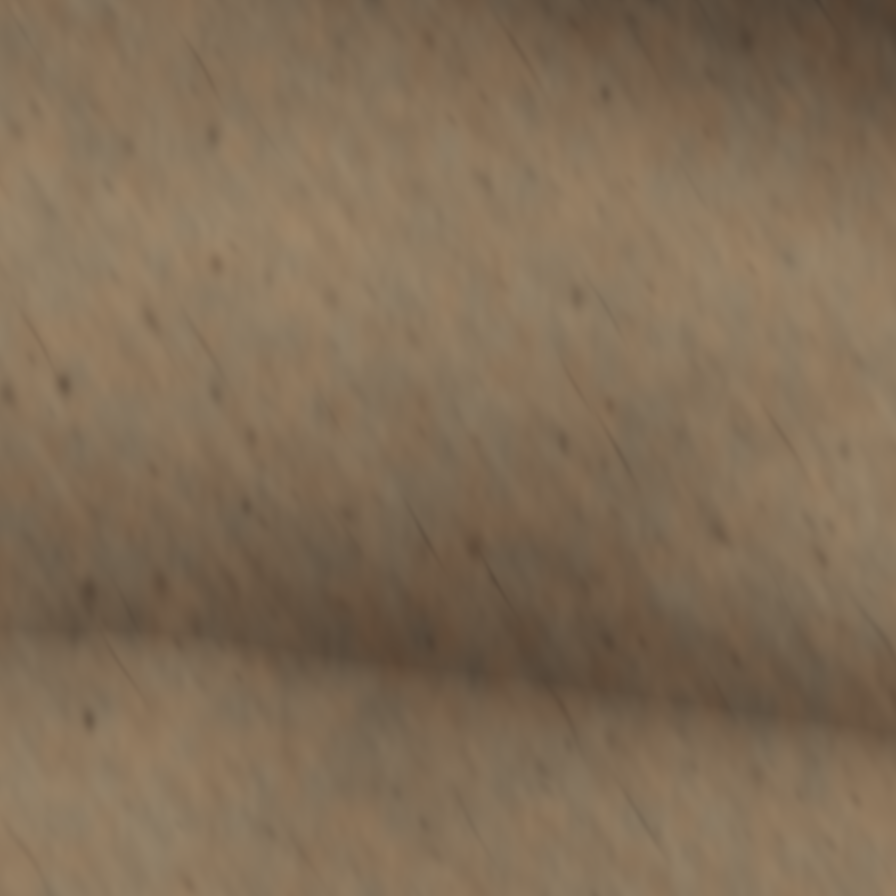
Give the GLSL for this texture, as a three.js fragment shader.

```glsl
varying vec2 vUv;

const vec3 SHADOW_BROWN = vec3(0.39, 0.32, 0.25);
const vec3 LIGHT_TAN = vec3(0.57, 0.49, 0.39);
const vec3 WARM_SHIFT = vec3(0.014, -0.002, -0.010);
const float GRAIN_ANGLE = 0.54;

float hash(vec2 p) {
  vec3 q = fract(p.xyx * 0.1031);
  q += dot(q, q.yzx + 33.33);
  return fract((q.x + q.y) * q.z);
}

float noise(vec2 p) {
  vec2 i = floor(p);
  vec2 f = fract(p);
  f = f * f * (3.0 - 2.0 * f);
  float low = mix(hash(i), hash(i + vec2(1.0, 0.0)), f.x);
  float high = mix(hash(i + vec2(0.0, 1.0)), hash(i + vec2(1.0)), f.x);
  return mix(low, high, f.y);
}

float signedNoise(vec2 p) {
  return noise(p) * 2.0 - 1.0;
}

float bell(float x, float width) {
  return exp(-x * x / (width * width));
}

float blob(vec2 p, vec2 center, vec2 radius) {
  vec2 d = (p - center) / radius;
  return exp(-dot(d, d));
}

vec2 rotate(vec2 p, float angle) {
  float c = cos(angle);
  float s = sin(angle);
  return vec2(c * p.x + s * p.y, c * p.y - s * p.x);
}

// Soft ellipses, at most one per cell, of random place and strength
float scatter(vec2 p, float cells, vec2 radius, float chance, float seed) {
  vec2 cell = floor(p * cells);
  float mark = 0.0;
  for (int y = -1; y <= 1; y++) {
    for (int x = -1; x <= 1; x++) {
      vec2 id = cell + vec2(float(x), float(y));
      vec2 key = id + seed;
      vec2 center = (id + vec2(hash(key + 17.3), hash(key + 41.7))) / cells;
      float strength = mix(0.25, 1.0, pow(hash(key + 73.1), 2.0));
      float size = mix(0.75, 1.2, hash(key + 97.9));
      float present = step(hash(key), chance);
      mark = max(mark, present * strength * blob(p, center, radius * size));
    }
  }
  return mark;
}

// Broad light and shade of the folds
float foldTone(vec2 p) {
  float crease = 0.31 - 0.07 * p.x - 0.06 * p.x * p.x;
  float h = p.y - crease + 0.012 * signedNoise(p * 5.0);
  float above = bell(h, mix(0.20, 0.13, p.x));
  float below = exp(min(h, 0.0) / mix(0.05, 0.075, bell(p.x - 0.5, 0.25)));
  float depth = mix(0.72, 1.0, bell(p.x - 0.5, 0.35));
  float tone = 0.93 - depth * (h > 0.0 ? above : below);

  float corner = p.y - 1.08 + 0.4 * p.x;
  tone -= 1.05 * smoothstep(-0.04, 0.36, corner);
  tone -= 0.32 * smoothstep(0.78, 1.03, p.y);
  tone -= 0.36 * blob(p, vec2(0.66, 0.46), vec2(0.24, 0.17));
  tone -= 0.18 * blob(p, vec2(0.45, 0.08), vec2(0.18, 0.14));
  tone += 0.10 * bell(p.y - 0.73 + 0.07 * p.x, 0.10);
  tone += 0.10 * blob(p, vec2(0.97, 0.46), vec2(0.12, 0.10));
  return tone;
}

// Slanted mottling with a fine upright weave
float grain(vec2 p, vec2 slanted) {
  float mottle = 0.10 * signedNoise(slanted * vec2(48.0, 22.0));
  float streak = 0.06 * signedNoise(slanted * vec2(95.0, 30.0) + 19.0);
  float weave = 0.05 * signedNoise(p * vec2(110.0, 42.0) + 7.0);
  float cloud = 0.07 * signedNoise(p * 9.0 + 3.0);
  return mottle + streak + weave + cloud;
}

void main() {
  vec2 slanted = rotate(vUv, GRAIN_ANGLE);
  float wander = 0.006 * signedNoise(vUv * 14.0);
  vec2 bent = slanted + vec2(wander, 0.0);

  float tone = foldTone(vUv) + grain(vUv, slanted);

  // Pores and fine hairs
  vec2 upright = rotate(vUv, 0.2);
  float pores = scatter(upright, 11.0, vec2(0.008, 0.013), 0.42, 5.0);
  float flecks = scatter(bent, 24.0, vec2(0.006, 0.012), 0.35, 31.0);
  float hairs = scatter(bent, 8.0, vec2(0.004, 0.045), 0.5, 63.0);
  tone -= 0.62 * pores * mix(1.0, 0.6, vUv.x) + 0.24 * flecks + 0.30 * hairs;

  vec3 color = mix(SHADOW_BROWN, LIGHT_TAN, clamp(tone, -0.5, 1.2));
  color += WARM_SHIFT * signedNoise(vUv * vec2(34.0, 24.0) + 11.0);
  gl_FragColor = vec4(color, 1.0);
}
```
